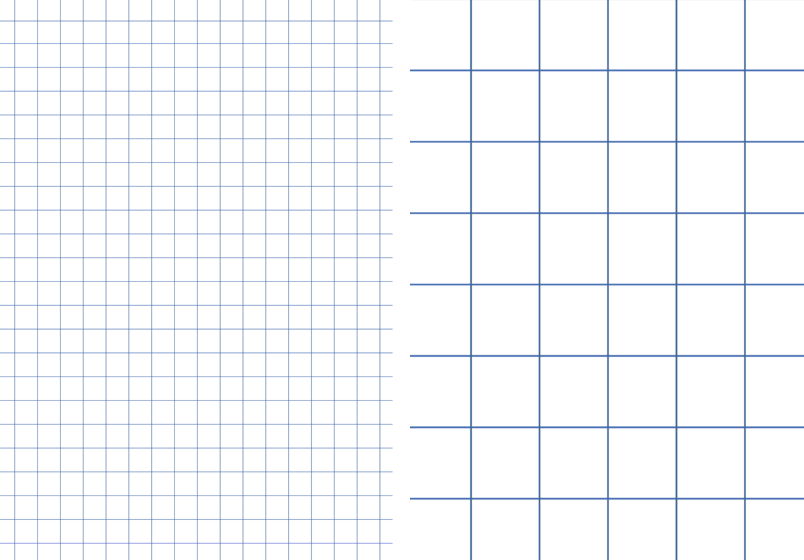
Left, the full canvas; right, a detail of the centre.
This pattern is drawn by a WebGL 2 fragment shader. Its source:

```glsl
#version 300 es
precision highp float;

uniform vec2 u_resolution;
out vec4 outColor;

const vec3 PAPER = vec3(1.0);
const vec3 VERTICAL_INK = vec3(0.25, 0.40, 0.59);
const vec3 HORIZONTAL_INK = vec3(0.28, 0.43, 0.70);
const vec3 LAST_ROW_INK = vec3(0.30, 0.36, 0.82);

// Grid layout as fractions of the canvas width and height
const vec2 FIRST_LINE = vec2(0.0374, 0.0299);
const vec2 SPACING = vec2(0.05793, 0.04249);
const float TOP_ROW = 22.0;
const float TOP_ROW_DROP = 0.0022;
const float ROW_END = 0.9965;

// Line widths as fractions of the canvas height
const float LINE_WIDTH = 0.00102;
const float WIDTH_VARIATION = 0.08;

float hash(float n) {
    return fract(sin(n * 127.1 + 3.7) * 4375.85);
}

// Index of the ruled line nearest to a coordinate
float nearestLine(float coord, float first, float spacing) {
    return floor((coord - first) / spacing + 0.5);
}

// Width of one line, with a slight change from line to line
float lineWidth(float index, float seed) {
    return LINE_WIDTH * (1.0 + WIDTH_VARIATION * (2.0 * hash(index + seed) - 1.0));
}

// Soft coverage that keeps the total ink of thin lines constant
float strokeCoverage(float dist, float width, float blur) {
    float h = 0.5 * width;
    return smoothstep(-blur, blur, dist + h) - smoothstep(-blur, blur, dist - h);
}

void main() {
    vec2 uv = gl_FragCoord.xy / u_resolution;
    float aspect = u_resolution.x / u_resolution.y;
    float blur = 0.85 / u_resolution.y;

    // Columns
    float column = nearestLine(uv.x, FIRST_LINE.x, SPACING.x);
    float columnX = FIRST_LINE.x + column * SPACING.x;
    float vertical = strokeCoverage((uv.x - columnX) * aspect, lineWidth(column, 5.0), blur);

    // Rows, with a shorter gap under the top one
    float row = nearestLine(uv.y, FIRST_LINE.y, SPACING.y);
    float rowY = FIRST_LINE.y + row * SPACING.y - TOP_ROW_DROP * step(TOP_ROW - 0.5, row);
    float horizontal = strokeCoverage(uv.y - rowY, lineWidth(row, 41.0), blur);
    horizontal *= 1.0 - smoothstep(-blur, blur, (uv.x - ROW_END) * aspect);

    // Ink over paper
    vec3 rowInk = mix(LAST_ROW_INK, HORIZONTAL_INK, step(0.5, row));
    vec3 color = mix(PAPER, rowInk, horizontal);
    color = mix(color, VERTICAL_INK, vertical);
    outColor = vec4(color, 1.0);
}
```
